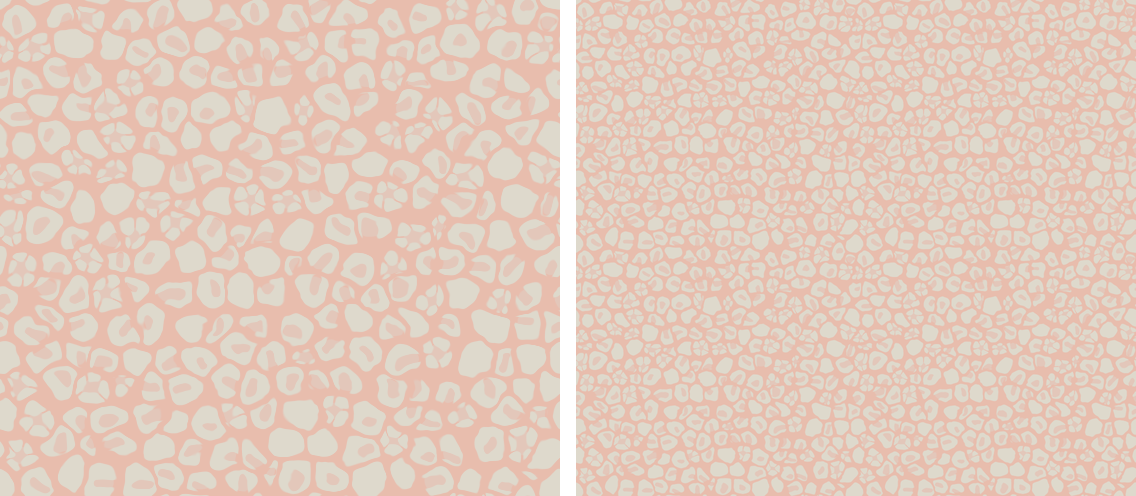
Left, the tile; right, the same tile 2 across and 2 down.
Write a Shadertoy shader that draws this pattern.

```glsl
// Seamless leopard print: cream rosettes with blush hearts on a pink ground.
// A wrapped, weighted Voronoi diagram packs the spots; each one is inset and
// rounded, then opened by a mouth or split into petals. Noise bends the edges.

const vec3 GROUND = vec3(0.91, 0.74, 0.68);
const vec3 BLUSH  = vec3(0.89, 0.78, 0.73);
const vec3 CREAM  = vec3(0.87, 0.85, 0.80);

const vec2  GRID          = vec2(17.0, 16.0); // spots per tile, even row count
const float JITTER        = 0.58;  // scatter of the spot centres
const float SIZE_SPREAD   = 0.30;  // weight range between small and large spots
const float INSET         = 0.073; // half the gap between spots
const float ROUNDING      = 15.0;  // higher gives sharper corners
const float WARP          = 0.25;  // broad bending of the outlines
const float RIPPLE        = 0.075; // fine bending of the outlines
const float RECESS        = 0.07;  // how far the heart stays behind the rim
const float CLUSTER_SHARE = 0.20;
const float SOLID_SHARE   = 0.16;
const float TAU           = 6.2831853;

vec2 hash2(vec2 p) {
    vec2 s = vec2(dot(p, vec2(127.1, 311.7)), dot(p, vec2(269.5, 183.3)));
    return fract(sin(s) * 43758.55);
}

// Value noise in two channels, repeating after the given period.
vec2 wrappedNoise(vec2 p, vec2 period) {
    vec2 i = floor(p), f = fract(p);
    f = f * f * (3.0 - 2.0 * f);
    vec2 a = hash2(mod(i, period) + 71.0);
    vec2 b = hash2(mod(i + vec2(1.0, 0.0), period) + 71.0);
    vec2 c = hash2(mod(i + vec2(0.0, 1.0), period) + 71.0);
    vec2 d = hash2(mod(i + 1.0, period) + 71.0);
    return mix(mix(a, b, f.x), mix(c, d, f.x), f.y) - 0.5;
}

float smoothMax(float a, float b, float k) {
    float h = max(k - abs(a - b), 0.0) / k;
    return max(a, b) + h * h * k * 0.25;
}

// Centre of the spot in a cell (xy) and its weight (z).
vec3 spotSite(vec2 cell) {
    vec2 id = mod(cell, GRID);
    float stagger = 0.5 * mod(id.y, 2.0) - 0.25;
    vec2 centre = cell + 0.5 + JITTER * (hash2(id) - 0.5) + vec2(stagger, 0.0);
    return vec3(centre, SIZE_SPREAD * hash2(id + 37.0).x);
}

float powerDistance(vec2 p, vec3 site) {
    vec2 q = p - site.xy;
    return dot(q, q) - site.z;
}

// Rounded, inset Voronoi cell around p; also returns its owner.
float spotDistance(vec2 p, out vec2 owner, out vec3 site) {
    vec2 base = floor(p);
    float nearest = 1e3;
    for (int y = -2; y <= 2; y++)
    for (int x = -2; x <= 2; x++) {
        vec2 cell = base + vec2(x, y);
        vec3 s = spotSite(cell);
        float d = powerDistance(p, s);
        if (d < nearest) { nearest = d; owner = cell; site = s; }
    }
    float sum = 0.0;
    for (int y = -2; y <= 2; y++)
    for (int x = -2; x <= 2; x++) {
        vec2 cell = base + vec2(x, y);
        if (cell == owner) continue;
        vec3 s = spotSite(cell);
        float border = (powerDistance(p, s) - nearest) / (2.0 * distance(s.xy, site.xy));
        sum += exp(-ROUNDING * border);
    }
    return log(sum) / ROUNDING + INSET;
}

float coverage(float d, float pixel) {
    return 1.0 - smoothstep(-0.7 * pixel, 0.7 * pixel, d);
}

void mainImage(out vec4 fragColor, in vec2 fragCoord) {
    vec2 p = fragCoord / iResolution.xy * GRID;
    float pixel = GRID.y / iResolution.y;
    p += WARP * wrappedNoise(p * 2.0, GRID * 2.0);
    p += RIPPLE * wrappedNoise(p * 5.0, GRID * 5.0);

    vec2 cell;
    vec3 site;
    float spot = spotDistance(p, cell, site);
    vec2 id = mod(cell, GRID);
    vec2 kind = hash2(id + 11.0), shape = hash2(id + 53.0);
    vec2 q = p - site.xy;

    // Limit each spot to an ellipse of random direction and slimness.
    vec2 axis = vec2(cos(TAU * shape.x), sin(TAU * shape.x));
    vec2 along = vec2(dot(q, axis), dot(q, vec2(-axis.y, axis.x)));
    float slim = mix(1.0, 1.6, shape.y * shape.y);
    spot = smoothMax(spot, (length(along * vec2(1.0, slim)) - 0.6) / slim, 0.1);

    float rim = spot, heart = 1.0;
    if (kind.x < CLUSTER_SHARE) {
        // Petals around a blush core.
        float sector = TAU / (4.0 + floor(2.0 * kind.y));
        float turn = mod(atan(q.y, q.x) + TAU * shape.x, sector) - 0.5 * sector;
        float groove = length(q) * sin(0.5 * sector - abs(turn)) - 0.03;
        rim = smoothMax(smoothMax(spot, -groove, 0.1), 0.16 - length(q), 0.1);
        heart = max(spot + RECESS, length(q) - 0.29);
    } else if (kind.x < 1.0 - SOLID_SHARE) {
        // A mouth that stays closed or opens through the rim.
        vec2 dir = vec2(cos(TAU * kind.y), sin(TAU * kind.y));
        float reach = clamp(dot(q, dir), -0.05, mix(0.06, 0.5, shape.y));
        float mouth = length(q - dir * reach) - mix(0.12, 0.18, shape.x);
        rim = smoothMax(spot, -mouth, 0.08);
        heart = max(spot + RECESS, mouth - 0.03);
    }

    vec3 color = mix(GROUND, BLUSH, coverage(heart, pixel));
    color = mix(color, CREAM, coverage(rim, pixel));
    fragColor = vec4(color, 1.0);
}
```
